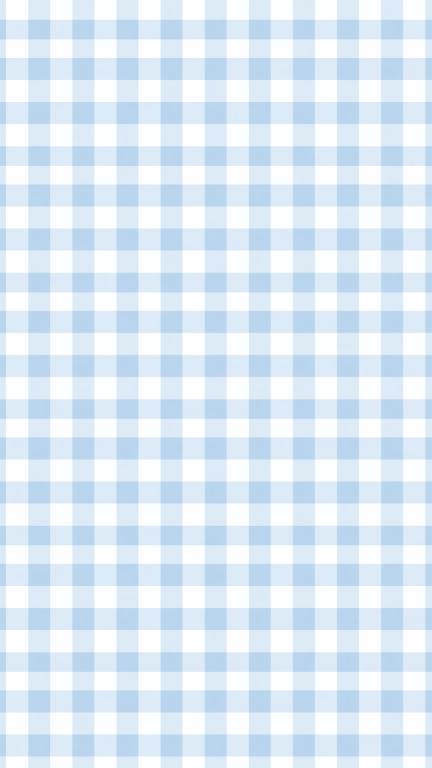
Give the GLSL for this pattern, as a Shadertoy shader.

```glsl
// Pale blue gingham: crossing translucent bands with a faint mottled dye.

// Lengths are fractions of the canvas height, rows measured from the top.
const vec3 CLOTH = vec3(0.994, 0.996, 1.0);
const vec3 SINGLE_BAND = vec3(0.866, 0.920, 0.970);
const vec3 CROSSING = vec3(0.727, 0.838, 0.932);

const float COLUMN_PITCH = 0.05744;
const float COLUMN_CENTRE = 0.05106;
const float COLUMN_WIDTH = 0.0285;

// Rows repeat in groups of three, the first slightly thinner.
const float ROW_GROUP_PITCH = 0.16471;
const vec3 ROW_CENTRES = vec3(0.03854, 0.08978, 0.14714);
const vec3 ROW_WIDTHS = vec3(0.0255, 0.0288, 0.0287);

const float EDGE_SOFTNESS = 0.0008;
const float MOTTLE_SCALE = 70.0;
const float MOTTLE_AMOUNT = 0.04;

// Coverage of a band repeated along one axis.
float band(float x, float centre, float width, float pitch, float edge) {
    float offset = mod(x - centre + 0.5 * pitch, pitch) - 0.5 * pitch;
    return 1.0 - smoothstep(-edge, edge, abs(offset) - 0.5 * width);
}

vec2 gradient(vec2 cell) {
    vec3 h = fract(cell.xyx * vec3(0.1031, 0.1030, 0.0973));
    h += dot(h, h.yzx + 33.33);
    float angle = 6.2832 * fract((h.x + h.y) * h.z);
    return vec2(cos(angle), sin(angle));
}

float gradientNoise(vec2 p) {
    vec2 i = floor(p);
    vec2 f = p - i;
    vec2 s = f * f * f * (f * (f * 6.0 - 15.0) + 10.0);
    vec2 e = vec2(1.0, 0.0);
    float low = mix(dot(gradient(i), f), dot(gradient(i + e), f - e), s.x);
    float high = mix(dot(gradient(i + e.yx), f - e.yx),
                     dot(gradient(i + e.xx), f - e.xx), s.x);
    return mix(low, high, s.y);
}

void mainImage(out vec4 fragColor, in vec2 fragCoord) {
    vec2 p = vec2(fragCoord.x, iResolution.y - fragCoord.y) / iResolution.y;
    float edge = max(EDGE_SOFTNESS, 0.7 / iResolution.y);

    // Vertical and horizontal bands
    float column = band(p.x, COLUMN_CENTRE, COLUMN_WIDTH, COLUMN_PITCH, edge);
    float row = 0.0;
    for (int i = 0; i < 3; i++) {
        row = max(row, band(p.y, ROW_CENTRES[i], ROW_WIDTHS[i], ROW_GROUP_PITCH, edge));
    }

    // Slightly uneven dye, leaving the bare cloth clean
    float dye = 1.0 + MOTTLE_AMOUNT * gradientNoise(p * MOTTLE_SCALE);
    vec3 color = mix(mix(CLOTH, SINGLE_BAND, column),
                     mix(SINGLE_BAND, CROSSING, column), row);
    color = CLOTH + (color - CLOTH) * dye;

    fragColor = vec4(color, 1.0);
}
```
